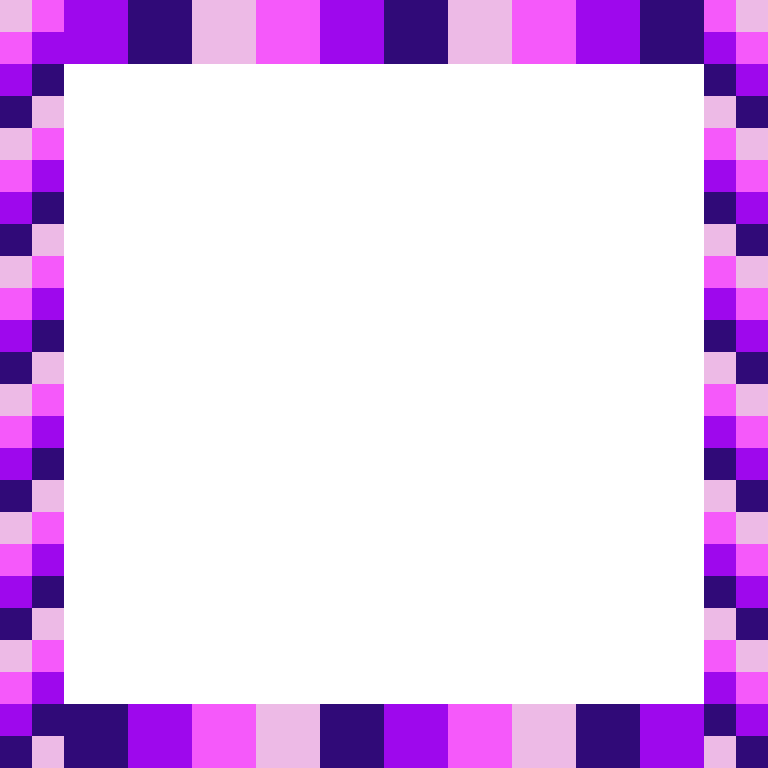
Give the GLSL for this background, as a three.js fragment shader.

```glsl
// White square framed by stepped, four-colour purple blocks.
#define CELLS 24.0      // small blocks along each side
#define BORDER 2.0      // frame width in small blocks
#define SAMPLES 3       // antialiasing samples per axis
#define PAPER vec3(1.0)
#define PALE vec3(0.93, 0.73, 0.90)
#define PINK vec3(0.96, 0.35, 0.98)
#define VIOLET vec3(0.62, 0.03, 0.93)
#define NAVY vec3(0.19, 0.04, 0.47)

varying vec2 vUv;

// Cycle through the four colours by whole step.
vec3 cycleColor(float stepIndex) {
  float k = mod(stepIndex + 0.5, 4.0);
  return k < 1.0 ? PALE : k < 2.0 ? PINK : k < 3.0 ? VIOLET : NAVY;
}

vec3 frameColor(vec2 uv) {
  vec2 grid = clamp(uv, 0.0, 0.99999) * CELLS;
  vec2 edgeDistance = min(grid, CELLS - grid);

  // Side columns: small blocks, mirrored, shifted one step per column.
  if (edgeDistance.x < BORDER) {
    float row = floor(CELLS - grid.y);
    return cycleColor(row + floor(edgeDistance.x));
  }

  // Top and bottom bars: double-size blocks, running in opposite order.
  if (edgeDistance.y < BORDER) {
    float block = floor(grid.x / BORDER);
    return cycleColor(grid.y > 0.5 * CELLS ? block + 1.0 : -block);
  }

  return PAPER;
}

void main() {
  // Average a small grid of samples across the pixel footprint.
  vec2 footprint = fwidth(vUv);
  vec3 color = vec3(0.0);
  for (int i = 0; i < SAMPLES; i++) {
    for (int j = 0; j < SAMPLES; j++) {
      vec2 offset = (vec2(float(i), float(j)) + 0.5) / float(SAMPLES) - 0.5;
      color += frameColor(vUv + offset * footprint);
    }
  }
  gl_FragColor = vec4(color / float(SAMPLES * SAMPLES), 1.0);
}
```
